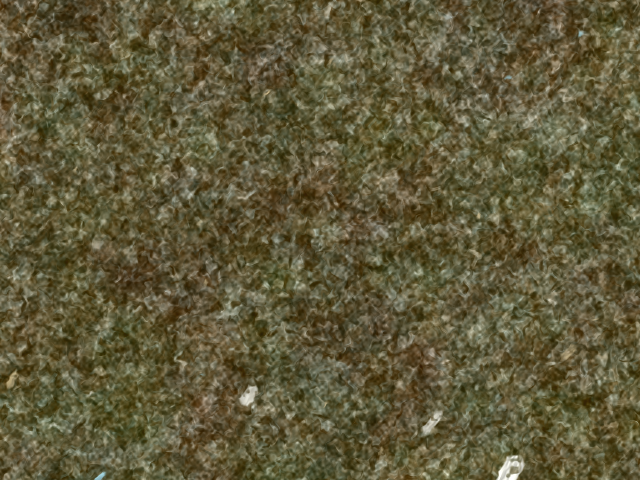
Give the GLSL for this texture, as a Shadertoy shader.

```glsl
// Polished brown-green rock: felted oblique grains, grey laths and a few bright flakes.
#define TILT 0.78         // main grain direction, radians
#define MID_TONE 0.352    // typical brightness
#define CONTRAST 1.08     // spread of brightness
#define SOFTNESS 0.0022   // half width of grain edges
#define RAGGED 0.011      // wobble of grain outlines
#define GRAIN 0.17        // strength of the finest speckle
#define BRIGHT_CELL 0.17  // spacing of bright flakes
#define BRIGHT_SHARE 0.5  // part of the cells holding one
#define RUST vec3(0.050, -0.004, -0.042)
#define CREAM vec3(0.80, 0.73, 0.56)
#define WHITE vec3(0.95, 0.95, 0.91)
#define ICE_BLUE vec3(0.64, 0.83, 0.88)

// Integer hash: four random values in 0..1 per lattice point
vec4 hash4(vec2 id, float seed) {
    uvec4 v = uvec4(ivec4(ivec2(id), int(seed), 7));
    v = v * 1664525u + 1013904223u;
    for (int k = 0; k < 2; k++) {
        v.x += v.y * v.w;
        v.y += v.z * v.x;
        v.z += v.x * v.y;
        v.w += v.y * v.z;
        v ^= v >> 16u;
    }
    return vec4(v >> 8u) / 16777216.0;
}

// Four independent value noises, centred on zero
vec4 noise4(vec2 p, float seed) {
    vec2 id = floor(p), f = fract(p);
    f = f * f * (3.0 - 2.0 * f);
    vec4 low = mix(hash4(id, seed), hash4(id + vec2(1, 0), seed), f.x);
    vec4 high = mix(hash4(id + vec2(0, 1), seed), hash4(id + vec2(1, 1), seed), f.x);
    return mix(low, high, f.y) - 0.5;
}

vec2 turn(vec2 p, float angle) {
    float c = cos(angle), s = sin(angle);
    return vec2(c * p.x + s * p.y, c * p.y - s * p.x);
}

// Coverage of a lath with blunt, pointed ends
float lath(vec2 q, vec2 halfSize) {
    vec2 a = abs(q) / halfSize;
    float d = (max(a.x + 0.35 * a.y, a.y) - 1.0) * halfSize.y;
    return 1.0 - smoothstep(-SOFTNESS, SOFTNESS, d);
}

// Fine lines along the length of a lath
float fibres(vec2 q, vec2 offset) {
    return noise4(q * vec2(45, 260) + offset * 90.0, 3.0).x;
}

// Blends one layer of grains into surface = (tone, tint)
void addGrains(inout vec2 surface, vec2 p, float cell, float cover,
               float opacity, float range, float spread, float seed) {
    p += noise4(p * 0.9 / cell + 5.0, seed).xy * cell * 0.35;
    p += noise4(p * 95.0, seed + 1.0).xy * RAGGED;
    vec2 home = floor(p / cell);
    for (int j = -1; j <= 1; j++)
    for (int i = -1; i <= 1; i++) {
        vec2 id = home + vec2(i, j);
        vec4 form = hash4(id, seed + 2.0), look = hash4(id, seed + 3.0);
        if (form.x > cover) continue;
        vec2 q = turn(p - (id + look.xy) * cell, TILT + (form.y - 0.5) * spread);
        float len = cell * mix(0.4, 0.95, form.z);
        float mask = lath(q, len * vec2(1.0, mix(0.22, 0.6, form.w)));
        if (mask <= 0.0) continue;
        float tone = MID_TONE + range * (look.z - 0.46) + 0.16 * fibres(q, look.xy);
        // pale grains lean to grey-green, dark ones to rust
        float tint = 1.5 * (look.w - 0.5) - 0.9 * (look.z - 0.5);
        surface = mix(surface, vec2(tone, tint), mask * opacity);
    }
}

// Sparse bright flakes: mostly specks, now and then a long lath
void addBrightFlakes(inout vec3 colour, vec2 p) {
    vec2 bent = p + noise4(p * 110.0, 60.0).xy * 0.006;
    vec2 home = floor(p / BRIGHT_CELL);
    for (int j = -1; j <= 1; j++)
    for (int i = -1; i <= 1; i++) {
        vec2 id = home + vec2(i, j);
        vec4 form = hash4(id, 61.0), look = hash4(id, 62.0);
        if (form.x > BRIGHT_SHARE) continue;
        vec2 q = turn(bent - (id + look.xy) * BRIGHT_CELL, TILT + (form.y - 0.5) * 0.8);
        float len = mix(0.007, 0.05, pow(form.z, 5.0));
        float mask = lath(q, len * vec2(1.0, mix(0.24, 0.55, form.w)));
        if (mask <= 0.0) continue;
        vec3 body = look.z < 0.5 ? CREAM : (look.z < 0.75 ? WHITE : ICE_BLUE);
        float wear = smoothstep(-0.38, 0.0, noise4(p * 120.0, 63.0).x);
        body *= 0.95 + 0.35 * fibres(q, look.xy);
        colour = mix(colour, body, mask * mix(0.5, 1.0, look.w) * mix(0.35, 1.0, wear));
    }
}

void mainImage(out vec4 fragColor, in vec2 fragCoord) {
    vec2 p = fragCoord / iResolution.y;

    // Cloudy ground
    vec4 broad = noise4(p * 7.0, 10.0), patches = noise4(p * 19.0, 11.0);
    vec4 blots = noise4(p * 42.0, 12.0);
    vec2 surface = vec2(MID_TONE + 0.10 * patches.x + 0.14 * blots.x,
                        0.8 * patches.y + 0.9 * blots.y);

    // Grains from broad laths to fine felt
    addGrains(surface, p, 0.052, 0.8, 0.60, 0.34, 2.0, 20.0);
    addGrains(surface, p, 0.027, 1.0, 0.60, 0.40, 2.6, 30.0);
    addGrains(surface, p, 0.110, 0.4, 0.50, 0.28, 0.8, 40.0);
    addGrains(surface, p, 0.015, 1.0, 0.55, 0.46, 3.1, 50.0);

    // Speckle and short threads
    vec4 speck = noise4(p * 165.0, 13.0);
    float threads = noise4(turn(p, TILT) * vec2(60, 210), 14.0).x
                  + noise4(turn(p, TILT + 1.3) * vec2(70, 200), 15.0).x;
    float tone = surface.x + GRAIN * (speck.x + 0.55 * threads) + 0.05 * broad.x;
    float tint = surface.y + 0.5 * speck.y + 0.5 * broad.y;

    // Tone to olive-brown, with a longer tail to the light side
    float lift = (tone - MID_TONE) * CONTRAST;
    tone = max(MID_TONE + lift + 1.1 * lift * lift, 0.13);
    vec3 colour = tone * vec3(1.0, 1.02, 1.09) - vec3(0.0, 0.035, 0.183);
    colour += RUST * tint;
    colour.g += 0.035 * (patches.z + broad.z);

    addBrightFlakes(colour, p);
    fragColor = vec4(clamp(colour, 0.02, 1.0), 1.0);
}
```
